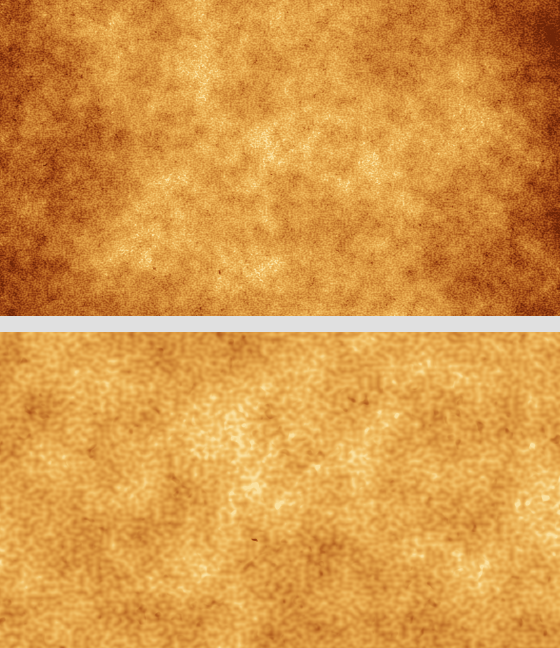
Top: the whole. Bottom: its middle third, enlarged.
Write a Shadertoy shader that draws this texture.

```glsl
#define BASE_TONE 4.62
#define EDGE_SHADE vec2(3.4, 0.55)
#define CLOUD_SCALE 3.2
#define CLOUD_DEPTH 1.9
#define MOTTLE_SCALE 15.0
#define MOTTLE_DEPTH 1.15
#define GRAIN_SCALE vec2(150.0, 180.0)
#define GRAIN_DEPTH 1.9
#define PIT_SCALE 75.0
#define CHIP_CELLS 5.0
#define CHIP_CHANCE 0.28

// Integer hash of a lattice point, two values in 0..1
vec2 hash2(vec2 cell) {
    uvec2 h = uvec2(ivec2(cell) + 32768);
    h = h * 1664525u + 1013904223u;
    h.x += h.y * 1664525u;
    h.y += h.x * 1664525u;
    h ^= h >> 16u;
    h.x += h.y * 1664525u;
    h.y += h.x * 1664525u;
    h ^= h >> 16u;
    return vec2(h & 65535u) / 65535.0;
}

float cornerSlope(vec2 cell, vec2 offset) {
    float angle = 6.28318 * hash2(cell + offset).x;
    return angle;
}

// Gradient noise, roughly -0.7..0.7
float gradientNoise(vec2 p) {
    vec2 cell = floor(p), f = p - cell;
    vec2 w = f * f * f * (f * (f * 6.0 - 15.0) + 10.0);
    vec4 corner;
    for (int i = 0; i < 4; i++) {
        vec2 o = vec2(i & 1, i >> 1);
        float a = cornerSlope(cell, o);
        corner[i] = dot(vec2(cos(a), sin(a)), f - o);
    }
    return mix(mix(corner.x, corner.y, w.x), mix(corner.z, corner.w, w.x), w.y);
}

// Layered noise, turned at each octave to hide the lattice
float layers(vec2 p, int octaves, float gain) {
    const mat2 turn = mat2(1.6, 1.2, -1.2, 1.6);
    float sum = 0.0, amp = 1.0;
    for (int i = 0; i < octaves; i++) {
        sum += amp * gradientNoise(p);
        p = turn * p + 17.3;
        amp *= gain;
    }
    return sum;
}

// Sparse flecks: negative for dark nicks, positive for pale chips
float chips(vec2 p, float pixel) {
    vec2 cell = floor(p * CHIP_CELLS);
    vec2 place = hash2(cell + 71.0), kind = hash2(cell + 193.0);
    vec2 d = (fract(p * CHIP_CELLS) - mix(vec2(0.2), vec2(0.8), place)) / CHIP_CELLS;
    float a = 6.28318 * kind.y;
    d = mat2(cos(a), sin(a), -sin(a), cos(a)) * d;
    d += 0.003 * gradientNoise(p * 160.0);
    float dist = length(d * vec2(0.6, 1.3)) - mix(0.002, 0.0045, place.y);
    float cover = 1.0 - smoothstep(-pixel, pixel, dist);
    return cover * step(kind.x, CHIP_CHANCE) * (kind.x < 0.4 * CHIP_CHANCE ? 1.0 : -1.0);
}

// Burnt umber through ochre to pale cream, one stop per unit of tone
vec3 parchment(float tone) {
    const vec3 stops[8] = vec3[8](
        vec3(0.44, 0.15, 0.03), vec3(0.58, 0.24, 0.07),
        vec3(0.69, 0.36, 0.11), vec3(0.78, 0.48, 0.18),
        vec3(0.85, 0.58, 0.24), vec3(0.91, 0.67, 0.31),
        vec3(0.95, 0.76, 0.41), vec3(0.98, 0.88, 0.62));
    tone = clamp(tone, 0.0, 6.999);
    int i = int(tone);
    return mix(stops[i], stops[i + 1], fract(tone));
}

void mainImage(out vec4 fragColor, in vec2 fragCoord) {
    vec2 p = fragCoord / iResolution.y;
    vec2 edge = abs(2.0 * fragCoord / iResolution.xy - 1.0);

    // Shaded borders, strongest at the sides
    float tone = BASE_TONE - dot(EDGE_SHADE, vec2(pow(edge.x, 3.0), pow(edge.y, 4.0)));

    // Broad stains and crumbly mottling
    float clouds = layers(p * CLOUD_SCALE + 4.7, 5, 0.6);
    float mottle = layers(p * MOTTLE_SCALE + 31.0, 4, 0.8);
    tone += CLOUD_DEPTH * clouds + MOTTLE_DEPTH * mottle;

    // Worn pale flakes on bright stains, dark pits on dim ones
    float pits = layers(p * PIT_SCALE + 9.0, 2, 0.7);
    tone += 1.1 * smoothstep(0.15, 0.55, pits) * smoothstep(0.1, 0.7, clouds + 0.5 * mottle);
    tone -= 1.2 * smoothstep(0.2, 0.6, -pits) * smoothstep(0.0, 0.6, -mottle);

    // Fine paper grain
    tone += GRAIN_DEPTH * gradientNoise(p * GRAIN_SCALE + 53.0);

    // Scattered flecks
    float fleck = chips(p, 1.0 / iResolution.y);
    tone += fleck * (fleck > 0.0 ? 2.2 : 3.0);

    fragColor = vec4(parchment(tone), 1.0);
}
```
